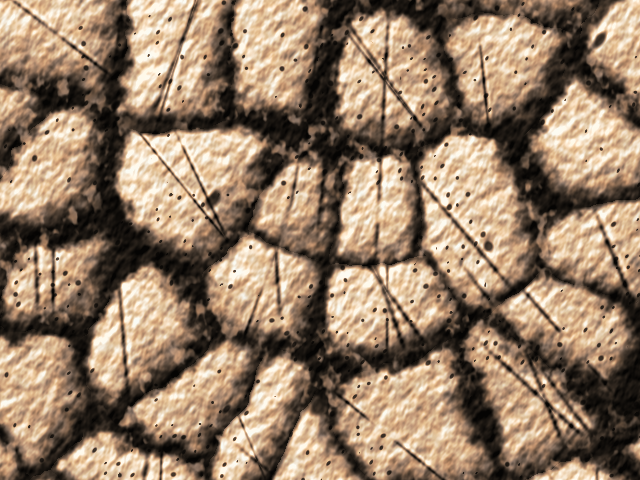
Reproduce this texture procedurally as a WebGL 2 fragment shader.

```glsl
#version 300 es
precision highp float;

uniform vec2 u_resolution;
out vec4 fragColor;

// Layout, in units of the canvas height
const float GRAINS = 4.1;            // grains per height
const float JITTER = 0.96;
const float ROUNDING = 17.0;         // higher gives sharper grain corners
const float GAP = -0.035;
const float GAP_VARIATION = 0.22;
const float EDGE_SOFTNESS = 0.23;
const float EDGE_ROUGHNESS = 0.15;
const float SEAM_WIDTH = 0.055;
// Surface
const vec2 LIGHT = vec2(-0.6, 0.8);
const vec2 STREAK = vec2(0.58, 0.81);
const float GAP_TONE = 0.06;
const float GRAIN_TONE = 0.76;
const float RELIEF = 0.66;
const float RUBBLE = 0.42;
const float CRACK_WIDTH = 0.013;
const float CRACK_SHARE = 0.4;
const int LONG_CRACKS = 7;
// Colours from shadow to highlight, and the tone at which each sits
const int STEPS = 8;
const vec3 COLOURS[STEPS] = vec3[STEPS](
    vec3(0.02, 0.015, 0.01), vec3(0.11, 0.09, 0.07), vec3(0.32, 0.26, 0.21),
    vec3(0.54, 0.43, 0.35), vec3(0.77, 0.60, 0.47), vec3(0.89, 0.76, 0.59),
    vec3(0.96, 0.88, 0.78), vec3(1.0, 0.98, 0.93));
const float TONES[STEPS] = float[STEPS](0.0, 0.09, 0.27, 0.45, 0.63, 0.77, 0.89, 1.0);

vec2 hash2(vec2 c) {
    vec3 q = fract(c.xyx * vec3(0.1031, 0.1030, 0.0973));
    q += dot(q, q.yzx + 33.33);
    return fract((q.xx + q.yz) * q.zy);
}

float cornerSlope(vec2 cell, vec2 corner, vec2 f) {
    float a = 6.2832 * hash2(cell + corner).x;
    return dot(vec2(cos(a), sin(a)), f - corner);
}

float gradientNoise(vec2 p) {
    vec2 i = floor(p), f = fract(p);
    vec2 u = f * f * f * (f * (f * 6.0 - 15.0) + 10.0);
    return mix(mix(cornerSlope(i, vec2(0, 0), f), cornerSlope(i, vec2(1, 0), f), u.x),
               mix(cornerSlope(i, vec2(0, 1), f), cornerSlope(i, vec2(1, 1), f), u.x), u.y);
}

float fbm(vec2 p) {
    float sum = 0.0, amp = 0.6;
    for (int i = 0; i < 3; i++) {
        sum += amp * gradientNoise(p);
        p = mat2(1.6, 1.2, -1.2, 1.6) * p + 7.3;
        amp *= 0.55;
    }
    return sum;
}

// Rounded Voronoi cell: returns border distance, outward normal, id and offset from centre
float grain(vec2 p, out vec2 normal, out vec2 id, out vec2 local) {
    vec2 base = floor(p);
    float best = 1e3;
    for (int k = 0; k < 9; k++) {
        vec2 cell = base + vec2(k % 3 - 1, k / 3 - 1);
        vec2 r = cell + 0.5 + JITTER * (hash2(cell) - 0.5) - p;
        if (dot(r, r) < best) { best = dot(r, r); id = cell; local = -r; }
    }
    float sum = 1e-6;
    normal = vec2(0);
    for (int k = 0; k < 25; k++) {
        vec2 cell = id + vec2(k % 5 - 2, k / 5 - 2);
        if (k == 12) continue;
        vec2 r = cell + 0.5 + JITTER * (hash2(cell) - 0.5) - p;
        vec2 dir = normalize(r + local);
        float weight = exp(-ROUNDING * dot(0.5 * (r - local), dir));
        sum += weight;
        normal += weight * dir;
    }
    normal /= sum;
    return -log(sum) / ROUNDING;
}

// Scattered uneven holes, 1 inside
float pits(vec2 p, float density, float share, float radius) {
    vec2 q = p * density, cell = floor(q);
    vec2 h = hash2(cell + 51.0), f = fract(q) - 0.5 - 0.5 * (hash2(cell + 17.0) - 0.5);
    f = vec2(dot(f, STREAK), dot(f, vec2(STREAK.y, -STREAK.x)) * (1.0 + 0.9 * h.y));
    float size = radius * (0.4 + 0.6 * fract(h.y * 7.0));
    return step(h.x, share) * (1.0 - smoothstep(0.4 * size, size, length(f)));
}

// Dark line in x, its lit lip in y
vec2 line(float s, float width) {
    vec2 t = vec2(s, s - 2.2 * width) / width;
    return exp(-t * t);
}

// Straight fractures, some within one grain and some crossing many
vec2 cracks(vec2 local, vec2 id, vec2 p, float wear) {
    vec2 result = vec2(0);
    for (int i = 0; i < 3 + LONG_CRACKS; i++) {
        bool within = i < 3;
        vec2 seed = within ? id : vec2(90.0), h = hash2(seed + 31.0 * float(i + 1));
        vec2 g = hash2(seed + 13.7 * float(i + 2));
        float a = mix(-1.0, 0.45, h.x);
        vec2 at = within ? local - 0.25 * (h.yx - 0.5) : GRAINS * (p - h.yx * vec2(1.35, 1.0));
        float s = dot(at, vec2(cos(a), -sin(a))), along = dot(at, vec2(sin(a), cos(a)));
        float shown = within ? step(g.x, CRACK_SHARE) : 1.0 - smoothstep(0.7, 1.3, abs(along));
        shown *= smoothstep(-0.3, 0.1, wear + 0.2 * g.y);
        result = max(result, shown * line(s, CRACK_WIDTH * (0.8 + g.y)));
    }
    return result;
}

void main() {
    vec2 p = gl_FragCoord.xy / u_resolution.y;
    vec2 warp = 0.22 * vec2(gradientNoise(p * 4.0), gradientNoise(p * 4.0 + 40.0))
              + 0.09 * vec2(fbm(p * 15.0 + 3.0), fbm(p * 15.0 + 60.0));
    vec2 normal, id, local;
    float d = grain(p * GRAINS + warp + 3.0, normal, id, local);
    float seam = smoothstep(-0.01, SEAM_WIDTH, d);

    // Grain bodies, steep on the lit side and fading into the gaps on the other
    float facing = dot(normal, LIGHT);
    float patches = gradientNoise(p * 3.3 + 9.0);
    d += 0.03 * facing + EDGE_ROUGHNESS * fbm(p * 26.0);
    float gap = GAP + GAP_VARIATION * patches;
    float body = smoothstep(gap, gap + EDGE_SOFTNESS * (1.0 - 0.5 * facing), d);
    body *= mix(0.2, 1.0, seam);
    float tone = mix(GAP_TONE, GRAIN_TONE + 0.1 * (hash2(id + 5.0).x - 0.5), body);
    tone += 0.18 * facing * body * exp(-4.0 * max(d, 0.0));

    // Broken fragments catching light inside the gaps
    float rubble = smoothstep(0.02, 0.3, fbm(p * vec2(27.0, 21.0) + 33.0));
    tone += RUBBLE * rubble * (1.0 - body) * smoothstep(-0.3, 0.15, gradientNoise(p * 5.0 + 15.0));

    // Streaked relief lit from the side
    vec2 q = vec2(dot(p, STREAK) * 24.0, dot(p, vec2(STREAK.y, -STREAK.x)) * 42.0);
    float relief = fbm(q) - fbm(q + vec2(0.12, -0.3));
    tone += RELIEF * relief * (0.35 + 0.65 * body) + 0.2 * fbm(p * 9.0) * body;

    // Fractures and holes
    vec2 crack = cracks(local - warp, id, p, gradientNoise(p * 8.0 + 21.0));
    tone += body * (0.15 * crack.y - 0.55 * crack.x);
    float speckle = 0.22 + 0.7 * gradientNoise(p * 5.0 + 70.0);
    vec2 bent = p + 0.08 * warp;
    float holes = max(pits(bent, 38.0, speckle, 0.33), pits(bent + 0.37, 9.0, 0.08, 0.26));
    tone *= 1.0 - 0.75 * holes;

    // Tone to colour with a faint warm and cool drift
    vec3 colour = COLOURS[0];
    for (int i = 1; i < STEPS; i++)
        colour = mix(colour, COLOURS[i], clamp((tone - TONES[i - 1]) / (TONES[i] - TONES[i - 1]), 0.0, 1.0));
    colour += 0.06 * gradientNoise(p * 38.0 + 11.0) * vec3(0.7, -0.2, -1.0) * smoothstep(0.1, 0.5, tone);
    fragColor = vec4(clamp(colour, 0.0, 1.0), 1.0);
}
```
